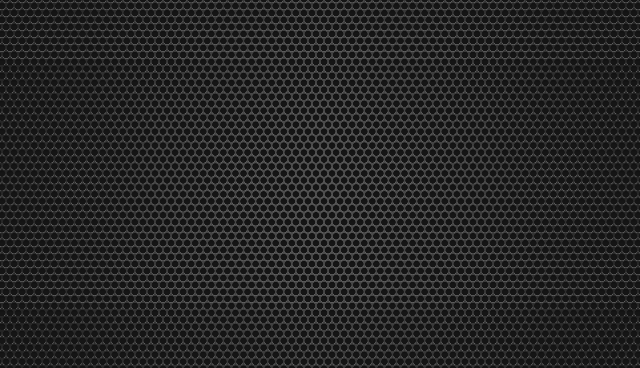
Give the GLSL for this pattern, as a Shadertoy shader.

```glsl
const float HOLES_ACROSS = 79.5;
const float ROW_HEIGHT = 0.8660254;   // hexagonal row spacing, in pitches
const float HOLE_RADIUS = 0.405;      // in pitches
const float LIP_WIDTH = 0.085;        // in pitches
const float LIP_STRENGTH = 0.9;
const float EDGE_SOFTNESS = 0.65;     // in pixels
const float LIGHT_RADIUS = 0.58;      // in canvas widths
const vec3 HOLE_COLOR = vec3(0.082);
const vec3 SHADE_COLOR = vec3(0.068);
const vec3 METAL_LIT = vec3(0.305);
const vec3 METAL_DIM = vec3(0.145);
const vec3 LIP_COLOR = vec3(0.39);

// Offset from the centre of the nearest hole in a staggered grid
vec2 holeOffset(vec2 p) {
    float row = floor(p.y / ROW_HEIGHT);
    float stagger = 0.5 * mod(row, 2.0);
    float x = fract(p.x + stagger + 0.5) - 0.5;
    float y = p.y - (row + 0.5) * ROW_HEIGHT;
    return vec2(x, y);
}

// Antialiased coverage of the region where the distance is negative
float coverage(float dist, float softness) {
    return clamp(0.5 - dist / softness, 0.0, 1.0);
}

void mainImage(out vec4 fragColor, in vec2 fragCoord) {
    vec2 p = (fragCoord - 0.5 * iResolution.xy) / iResolution.x;
    float softness = EDGE_SOFTNESS * HOLES_ACROSS / iResolution.x;

    vec2 offset = holeOffset(p * HOLES_ACROSS);
    float dist = length(offset) - HOLE_RADIUS;

    // Metal sheet under a soft central light
    float light = 1.0 - smoothstep(0.0, LIGHT_RADIUS, length(p));
    vec3 color = mix(METAL_DIM, METAL_LIT, light);

    // Punched hole, slightly darker below its upper edge
    float shade = smoothstep(0.0, HOLE_RADIUS, offset.y);
    vec3 inside = mix(HOLE_COLOR, SHADE_COLOR, shade);
    color = mix(color, inside, coverage(dist, softness));

    // Thin highlight just outside the lower lip
    float lip = coverage(dist - LIP_WIDTH, softness) - coverage(dist, softness);
    float lower = smoothstep(0.0, 0.32, -offset.y);
    color = mix(color, LIP_COLOR, LIP_STRENGTH * lip * lower);

    fragColor = vec4(color, 1.0);
}
```
